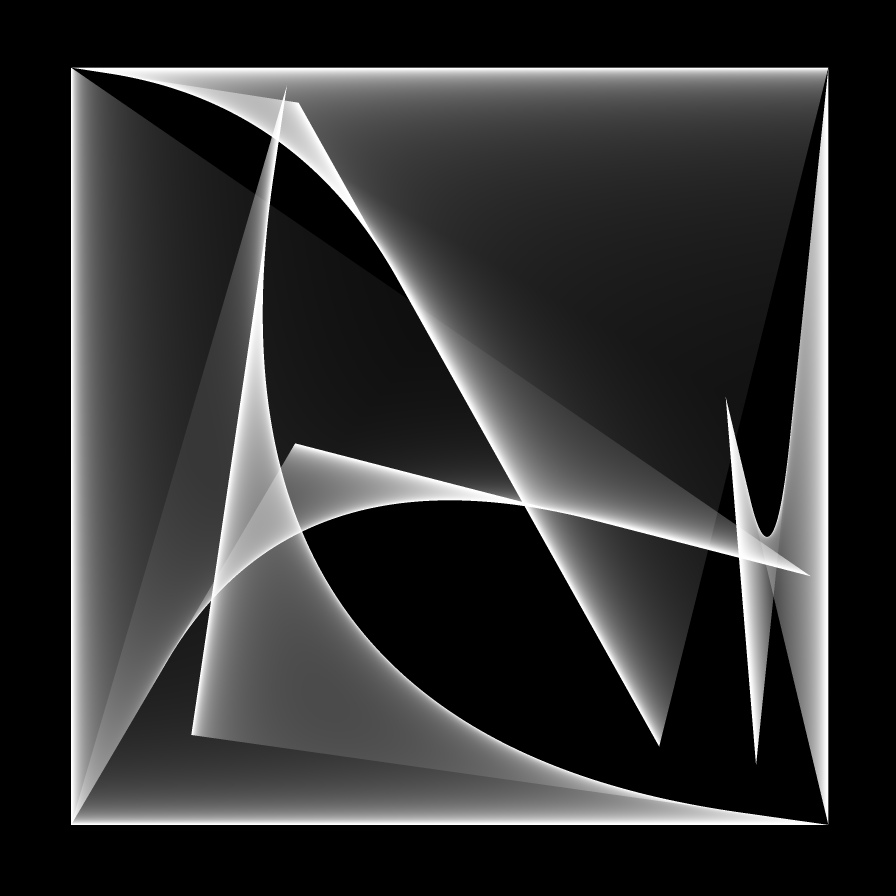
A Shadertoy shader for this background:

```glsl
// Four sheets of light: each side of a square sweeps into a tilted inner segment.
// The moving segment's time is solved per point, and its dwell time there gives
// the glow, so parabolic envelopes and resting positions shine brightest.

float cross2(vec2 a, vec2 b) { return a.x * b.y - a.y * b.x; }

// Light left at p by segment a0-b0 as its ends travel straight to a1 and b1.
float sweep(vec2 p, vec2 a0, vec2 b0, vec2 a1, vec2 b1) {
    vec2 span = b0 - a0, travel = a1 - a0;
    vec2 spanRate = b1 - a1 - span;
    vec2 toPoint = p - a0;

    // The segment's line meets p where qa*t^2 + qb*t + qc = 0.
    float qa = -cross2(spanRate, travel);
    float qb = cross2(spanRate, toPoint) - cross2(span, travel);
    float qc = cross2(span, toPoint);
    float disc = qb * qb - 4.0 * qa * qc;
    if (disc < 0.0) return 0.0;

    float slope = sqrt(disc), light = 0.0;
    for (int i = 0; i < 2; i++) {
        float t = (-qb + (i == 0 ? slope : -slope)) / (2.0 * qa);
        if (t < 0.0 || t > 1.0) continue;
        vec2 along = span + spanRate * t;
        float s = dot(toPoint - travel * t, along) / dot(along, along);
        if (s < 0.0 || s > 1.0) continue;

        // Cubic ease in and out: the segment lingers at both ends.
        float dwell = 0.21 * pow(max(min(t, 1.0 - t), 0.0004), -0.667);
        light += 0.168 * dwell * length(along) / max(slope, 0.0001);
    }
    return light;
}

float brightness(vec2 p) {
    vec2 lo = vec2(0.0794), hi = vec2(0.9245);
    vec2 topLeft = vec2(lo.x, hi.y), bottomRight = vec2(hi.x, lo.y);
    float light = sweep(p, topLeft, hi, vec2(0.3333, 0.8854), vec2(0.7357, 0.1667));
    light += sweep(p, topLeft, lo, vec2(0.905, 0.3568), vec2(0.3294, 0.5052));
    light += sweep(p, lo, bottomRight, vec2(0.3203, 0.9049), vec2(0.2135, 0.1797));
    light += sweep(p, hi, bottomRight, vec2(0.8438, 0.1458), vec2(0.8099, 0.5573));
    return 1.0 - exp(-light);
}

void mainImage(out vec4 fragColor, in vec2 fragCoord) {
    // Average a 3 by 3 grid of samples for smooth edges.
    float total = 0.0;
    for (int i = 0; i < 9; i++) {
        vec2 offset = (vec2(i % 3, i / 3) - 1.0) / 3.0;
        total += brightness((fragCoord + offset) / iResolution.xy);
    }
    fragColor = vec4(vec3(total / 9.0), 1.0);
}
```
